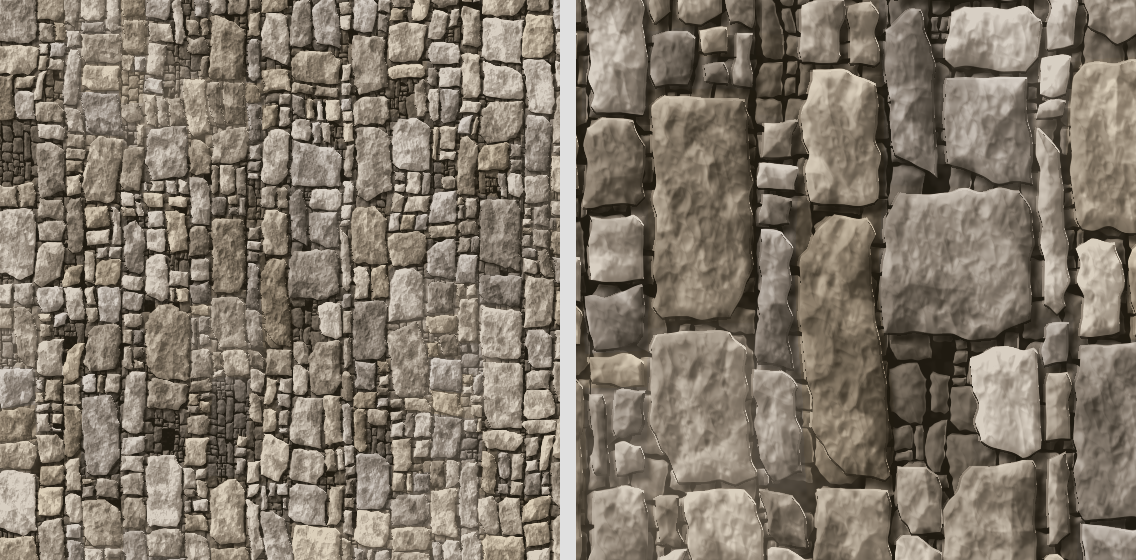
Left, the full canvas; right, a detail of the centre.
A WebGL 2 fragment shader for this texture:

```glsl
#version 300 es
precision highp float;
// Dry stone wall: upright columns of rough blocks in irregular courses.
// Jittered columns and rows are split at random into boxes, each box holds
// a chipped stone; a finer layer of the same kind fills the dark joints.

uniform vec2 u_resolution;
out vec4 fragColor;

const vec2 GRID = vec2(18.5, 11.0);     // columns and courses before splitting
const float JITTER = 0.8;               // irregularity of the grid lines
const float SPLIT_CHANCE = 0.46;
const float MIN_SIDE = 0.034;           // boxes shorter than this stay whole
const float HOLE_CHANCE = 0.045;        // share of missing stones
const float JOINT = 0.0027;             // half width of the joints
const float FILL_SCALE = 2.8;           // how much finer the joint filling is
const float BULGE = 0.010;
const float BEVEL = 0.0045;
const float RELIEF = 0.024;
const float RELIEF_FREQ = 46.0;
const float SLOPE_STEP = 0.0014;
const vec2 LIGHT = vec2(-0.6, 0.8);     // direction towards the sun
const vec3 SHADOW_COLOR = vec3(0.12, 0.10, 0.065);
const vec3 STONE_COLOR = vec3(0.55, 0.50, 0.44);
const vec3 SUNLIT_COLOR = vec3(0.85, 0.81, 0.75);

float hash(vec2 p) {
  return fract(sin(dot(p, vec2(127.1, 311.7))) * 43758.5453);
}

float noise(vec2 p) {
  vec2 i = floor(p), f = fract(p);
  f = f * f * (3.0 - 2.0 * f);
  return mix(mix(hash(i), hash(i + vec2(1, 0)), f.x),
             mix(hash(i + vec2(0, 1)), hash(i + vec2(1, 1)), f.x), f.y);
}

// Layered noise; creased = 1 folds it into sharp broken ridges.
float fbm(vec2 p, float creased) {
  float sum = 0.0, amp = 0.5;
  for (int i = 0; i < 4; i++) {
    float n = noise(p);
    sum += amp * mix(n, 1.0 - abs(2.0 * n - 1.0), creased);
    p = mat2(1.6, 1.2, -1.2, 1.6) * p + 17.3;
    amp *= 0.5;
  }
  return sum;
}

// Jittered grid lines along one axis, and the slot that holds x.
float gridLine(float i, float seed) {
  return i + JITTER * (hash(vec2(i, seed)) - 0.5);
}

float slot(float x, float seed) {
  float i = floor(x);
  if (x < gridLine(i, seed)) return i - 1.0;
  return x >= gridLine(i + 1.0, seed) ? i + 1.0 : i;
}

// Signed distance to the stone around p, and its random seed.
vec2 stone(vec2 p) {
  p += 0.014 * (vec2(noise(p * 12.0), noise(p * 12.0 + 40.0)) - 0.5);
  float col = slot(p.x * GRID.x, 3.0);
  float shift = 5.0 * hash(vec2(col, 8.0));
  float row = slot(p.y * GRID.y + shift, col + 20.0);
  vec2 lo = vec2(gridLine(col, 3.0), gridLine(row, col + 20.0) - shift) / GRID;
  vec2 hi = vec2(gridLine(col + 1.0, 3.0), gridLine(row + 1.0, col + 20.0) - shift) / GRID;
  float seed = hash(vec2(col, row) + 0.37);

  // Split the longer side again and again.
  for (int k = 0; k < 3; k++) {
    vec2 size = hi - lo;
    bool wide = size.x * 1.3 > size.y;
    float side = wide ? size.x : size.y;
    if (side < MIN_SIDE || hash(vec2(seed, 2.0)) > SPLIT_CHANCE + 5.0 * max(side - 0.10, 0.0)) break;
    float cut = mix(0.3, 0.7, hash(vec2(seed, 5.0)));
    vec2 at = mix(lo, hi, cut);
    bool upper = wide ? p.x > at.x : p.y > at.y;
    if (wide) { if (upper) lo.x = at.x; else hi.x = at.x; }
    else      { if (upper) lo.y = at.y; else hi.y = at.y; }
    seed = hash(vec2(seed, upper ? 11.0 : 13.0));
  }

  // Slightly sheared box with its four corners chipped off.
  vec2 extent = 0.5 * (hi - lo);
  vec2 q = p - 0.5 * (lo + hi);
  vec2 box = abs(q) - extent + 0.3 * JOINT;
  float d = max(box.x, box.y);
  vec2 skew = 0.24 * (vec2(hash(vec2(seed, 21.0)), hash(vec2(seed, 22.0))) - 0.5);
  q += skew * q.yx;
  box = abs(q) - extent + JOINT * mix(0.5, 1.5, hash(vec2(seed, 23.0)));
  d = max(d, max(box.x, box.y));
  for (float k = 0.0; k < 4.0; k++) {
    float angle = 0.785 + 1.571 * k + 1.0 * (hash(vec2(seed, 31.0 + k)) - 0.5);
    vec2 n = vec2(cos(angle), sin(angle));
    float reach = mix(0.66, 0.98, hash(vec2(seed, 41.0 + k)));
    d = max(d, dot(q, n) - reach * dot(extent, abs(n)));
  }
  d += 0.0045 * (noise(p * 95.0) - 0.5);
  return vec2(hash(vec2(seed, 51.0)) < HOLE_CHANCE ? max(d, 0.004) : d, seed);
}

vec2 filling(vec2 p) {
  return stone(p * FILL_SCALE + 5.3) / vec2(FILL_SCALE, 1.0);
}

float stoneHeight(vec2 p, vec2 s) {
  float rough = fbm(p * RELIEF_FREQ * vec2(1.0, 0.7) + s.y * 91.0, 0.6);
  return BULGE * (1.0 - exp(min(s.x, 0.0) / BEVEL)) + RELIEF * rough;
}

float wallHeight(vec2 p) {
  vec2 s = stone(p);
  return s.x < 0.0 ? stoneHeight(p, s) : 0.6 * stoneHeight(p, filling(p)) - 0.025;
}

void main() {
  float unit = min(u_resolution.x, u_resolution.y);
  vec2 p = gl_FragCoord.xy / unit;
  float blur = 0.7 / unit;
  vec2 s = stone(p), f = filling(p);

  // Sunlight from the slope of the surface.
  float h = wallHeight(p);
  vec2 slope = vec2(wallHeight(p + vec2(SLOPE_STEP, 0)), wallHeight(p + vec2(0, SLOPE_STEP))) - h;
  float facing = -dot(slope, LIGHT) / SLOPE_STEP;
  float sun = facing / sqrt(1.0 + facing * facing);

  // Stone faces: own tone, pale broken patches, grain and broad weathering.
  float patches = smoothstep(0.42, 0.53, fbm(p * vec2(60.0, 44.0) + s.y * 50.0, 0.0));
  float grain = noise(p * 260.0) - 0.5;
  float broad = noise(p * 4.5 + 2.0) - 0.5;
  float face = 0.71 + 0.27 * sun + 0.28 * (hash(vec2(s.y, 61.0)) - 0.5)
             + 0.20 * (patches - 0.5) + 0.14 * grain + 0.22 * broad;

  // Joints: small stones in shade, shallower where dust has gathered.
  float dust = smoothstep(0.50, 0.80, noise(p * 5.0 + 9.0));
  float shade = smoothstep(-0.003, 0.003, stone(p + LIGHT * 0.007).x);
  float pebble = 1.0 - smoothstep(-blur, blur, f.x);
  float joint = mix(0.0, 0.36 + 0.25 * sun, pebble) * mix(0.25, 1.0, shade)
              + 0.28 * dust + 0.10 * grain;

  float cover = 1.0 - smoothstep(-blur, blur, s.x);
  float tone = clamp(mix(joint, face, cover), 0.0, 1.0);
  vec3 color = tone < 0.6 ? mix(SHADOW_COLOR, STONE_COLOR, tone / 0.6)
                          : mix(STONE_COLOR, SUNLIT_COLOR, (tone - 0.6) / 0.4);
  float warmth = hash(vec2(s.y, 71.0)) - 0.5;
  color *= 1.0 + warmth * vec3(0.03, 0.0, -0.08);
  fragColor = vec4(color, 1.0);
}
```
